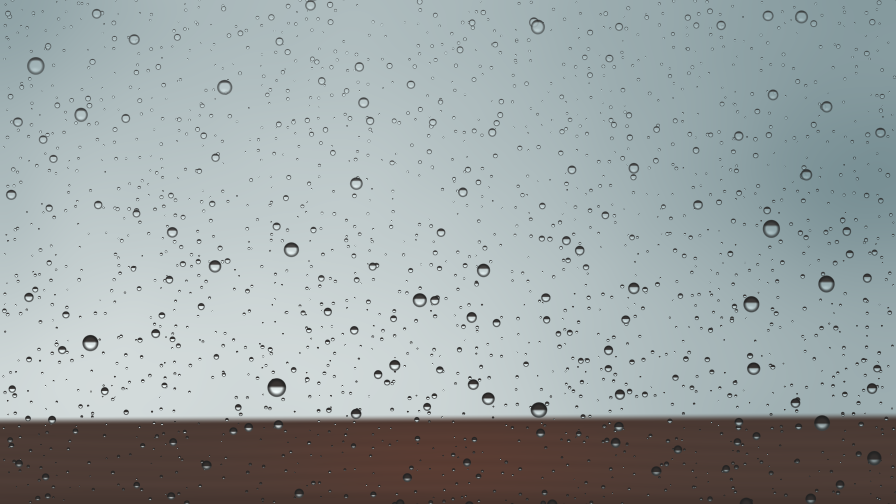
Reproduce this texture procedurally as a Shadertoy shader.

```glsl
// Rain drops on a window in front of an overcast sky and a brown wooden beam.
// The backdrop is soft gradients plus layered sines; the drops come from
// jittered cell grids, each drop a small lens showing the scene upside down.

const vec3 SKY_DARK = vec3(0.47, 0.56, 0.58);
const vec3 SKY_BRIGHT = vec3(0.83, 0.86, 0.86);
const vec3 BEAM_BROWN = vec3(0.30, 0.235, 0.21);
const vec3 BEAM_RED = vec3(0.36, 0.235, 0.195);
const vec3 DROP_SHADE = vec3(0.13, 0.13, 0.13);
const float BEAM_TOP = 0.165;      // beam height at the left edge
const float BEAM_TILT = 0.009;     // rise across the canvas
const float BEAM_BLUR = 0.009;
const int DROP_LAYERS = 4;
const float LARGEST_CELL = 0.13;
const float CELL_SHRINK = 0.57;
const float DROP_FILL = 0.47;      // chance that a cell holds a drop
const float MIN_RADIUS = 0.06;     // radii relative to the cell
const float MAX_RADIUS = 0.145;
const float SIZE_BIAS = 1.6;       // higher makes big drops rarer

vec4 hash4(vec2 id, float seed) {
    vec4 h = fract(vec4(id.xyx, seed) * vec4(0.1031, 0.1030, 0.0973, 0.1099));
    h += dot(h, h.wzxy + 33.33);
    return fract((h.xxyz + h.yzzw) * h.zywx);
}

float blob(vec2 p, vec2 center, vec2 size) {
    vec2 d = (p - center) / size;
    return exp(-dot(d, d));
}

// Layered sines, bent by each other, for soft clouds
float clouds(vec2 p) {
    float sum = 0.0, amp = 0.5;
    for (int i = 0; i < 4; i++) {
        sum += amp * sin(p.x + 1.3 * sin(p.y)) * cos(p.y * 1.2 + 0.7 * p.x);
        p = mat2(1.5, 1.1, -1.1, 1.5) * p + 1.7;
        amp *= 0.5;
    }
    return sum;
}

vec3 sky(vec2 uv) {
    float light = 0.92;
    light -= 0.42 * smoothstep(0.25, 1.0, uv.y) * (1.0 - 0.5 * uv.x);
    light -= 0.56 * smoothstep(0.38, 1.0, uv.x);
    light -= 0.24 * blob(uv, vec2(0.97, 0.62), vec2(0.17, 0.18));
    light -= 0.22 * blob(uv, vec2(0.0, 1.0), vec2(0.13, 0.2));
    light -= 0.12 * blob(uv, vec2(0.0, 0.55), vec2(0.06, 0.3));
    light += 0.08 * blob(uv, vec2(0.12, 0.28), vec2(0.2, 0.18));
    light += 0.05 * clouds(uv * vec2(7.0, 5.0));
    return mix(SKY_DARK, SKY_BRIGHT, clamp(light, 0.0, 1.05));
}

vec3 beam(vec2 uv, float depth) {
    vec3 wood = mix(BEAM_BROWN, BEAM_RED, 0.8 * blob(uv, vec2(0.5, 0.09), vec2(0.2, 0.12)));
    float grain = sin(uv.y * 310.0 + 2.0 * sin(uv.x * 9.0)) + sin(uv.y * 170.0 + uv.x * 6.0);
    wood *= 1.0 + 0.012 * grain;
    wood *= 1.0 - 0.12 * exp(-depth * 60.0);
    return wood * mix(0.9, 1.0, smoothstep(0.0, 0.04, uv.y));
}

vec3 backdrop(vec2 uv) {
    float depth = BEAM_TOP + BEAM_TILT * uv.x - uv.y;
    float onBeam = smoothstep(-BEAM_BLUR, BEAM_BLUR, depth);
    return mix(sky(uv), beam(uv, max(depth, 0.0)), onBeam);
}

// q is the position inside the drop, in radii
vec3 lens(vec3 behind, vec2 q, vec2 uv, float height) {
    float dist = length(q);
    float lift = smoothstep(0.15, 0.95, height);
    float aboveBeam = smoothstep(0.1, 0.22, height);
    vec3 refracted = sky(vec2(uv.x, max(height, 0.3))) * mix(0.72, 1.05, aboveBeam);

    // The inverted beam fills the top of the drop
    float capLevel = mix(-0.2, 0.05, aboveBeam) + 0.62 * lift;
    float cap = smoothstep(capLevel - 0.16, capLevel + 0.16, q.y);
    vec3 color = mix(refracted, mix(DROP_SHADE, BEAM_BROWN, 0.3), cap * mix(0.95, 0.75, lift));

    // The steep rim is dark, thicker in front of the beam
    float rimStart = mix(0.3, 0.5, aboveBeam) + 0.08 * lift;
    float rim = smoothstep(rimStart, 0.92, dist);
    float rimShade = mix(0.95, 0.8, lift) * (0.88 + 0.12 * q.y);
    color = mix(color, DROP_SHADE, rim * rimShade);
    float glint = blob(q, vec2(-0.1, -0.42), vec2(0.45, 0.22));
    return color + 0.09 * glint * (1.0 - rim);
}

vec3 addDrops(vec3 color, vec2 p, vec2 uv, float cell, float seed) {
    float pixel = 1.0 / iResolution.y;
    vec2 grid = p / cell;
    grid.y += hash4(vec2(floor(grid.x), 7.0), seed).x;
    vec2 id = floor(grid);
    vec4 rnd = hash4(id + 11.0, seed);
    vec4 extra = hash4(id + 53.0, seed + 3.0);

    // Small drops gather in vertical trails
    float column = (id.x + 0.5) * cell;
    float trails = 0.5 * sin(column * 23.0) + 0.5 * sin(column * 61.0 + 1.0);
    float fill = DROP_FILL + 0.16 * trails * step(1.5, seed);
    if (rnd.z > fill) return color;

    vec2 jitter = mix(vec2(0.2), vec2(0.8), rnd.xy);
    vec2 offset = (fract(grid) - jitter) * cell;
    float height = p.y - offset.y;
    float radius = cell * mix(MIN_RADIUS, MAX_RADIUS, pow(rnd.w, SIZE_BIAS));
    vec2 q = offset / radius;
    q.x *= 1.0 + 0.12 * (extra.x - 0.5);
    float soft = min(0.75 * pixel / radius, 0.6);
    float mask = 1.0 - smoothstep(1.0 - soft, 1.0 + soft, length(q));
    float strength = mix(1.0, 0.8, smoothstep(0.3, 1.0, height));
    return mix(color, lens(color, q, uv, height), mask * strength);
}

void mainImage(out vec4 fragColor, in vec2 fragCoord) {
    vec2 uv = fragCoord / iResolution.xy;
    vec2 p = fragCoord / iResolution.y;
    vec3 color = backdrop(uv);
    float cell = LARGEST_CELL * pow(CELL_SHRINK, float(DROP_LAYERS - 1));
    for (int i = DROP_LAYERS - 1; i >= 0; i--) {
        color = addDrops(color, p, uv, cell, float(i) + 1.0);
        cell /= CELL_SHRINK;
    }
    fragColor = vec4(clamp(color, 0.0, 1.0), 1.0);
}
```
